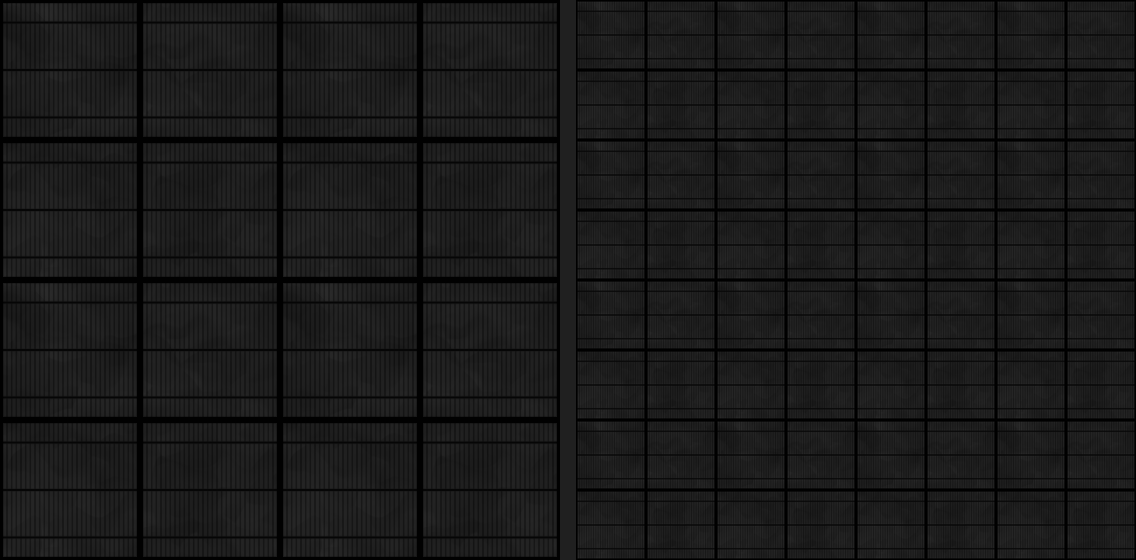
Left: one tile. Right: repeated 2 by 2.
A Shadertoy shader for this texture:

```glsl
// Draws a 4 by 4 grid of dark ribbed panels with black gaps, cross bars and faint angular smudges.

vec2 hash2(vec2 p) {
    vec3 q = fract(p.xyx * vec3(0.1031, 0.1030, 0.0973));
    q += dot(q, q.yzx + 33.33);
    return fract((q.xx + q.yz) * q.zy);
}

// Gradient noise that wraps after a whole number of units
float gradientNoise(vec2 p, float period) {
    vec2 cell = floor(p), f = p - cell;
    vec2 w = f * f * f * (f * (f * 6.0 - 15.0) + 10.0);
    vec4 corner;
    for (int i = 0; i < 4; i++) {
        vec2 o = vec2(i & 1, i >> 1);
        float angle = 6.2832 * hash2(mod(cell + o, period) + period).x;
        corner[i] = dot(vec2(cos(angle), sin(angle)), f - o);
    }
    return mix(mix(corner.x, corner.y, w.x), mix(corner.z, corner.w, w.x), w.y);
}

// Angular patches, each with its own tone and slanted shading, softly joined
float shards(vec2 p, float period) {
    vec2 cell = floor(p), f = p - cell;
    float sum = 0.0, total = 0.0;
    for (int y = -1; y <= 1; y++)
    for (int x = -1; x <= 1; x++) {
        vec2 o = vec2(x, y);
        vec2 id = mod(cell + o, period) + 3.0 * period;
        vec2 rnd = hash2(id);
        vec2 d = o + rnd - f;
        vec2 tilt = hash2(id + 41.0) - 0.5;
        float weight = exp(-45.0 * length(d)) + 1e-20;
        sum += weight * (rnd.x - 0.5 + 1.6 * dot(d, tilt));
        total += weight;
    }
    return sum / total;
}

// Wear that repeats every two panels
float wear(vec2 uv) {
    vec2 p = fract(uv * 2.0);
    vec2 warp = vec2(gradientNoise(p * 6.0, 6.0), gradientNoise(p * 7.0, 7.0));
    float smudge = 0.0, amp = 0.6;
    for (float n = 4.0; n < 40.0; n *= 2.0) {
        smudge += amp * gradientNoise(p * n + 0.3 * warp, n);
        amp *= 0.55;
    }
    float patches = 0.5 * shards(p * 5.0 + 0.4 * warp, 5.0) + 0.4 * shards(p * 11.0 + 0.6 * warp, 11.0);
    float bright = smoothstep(0.25, 0.6, shards(p * 8.0 + 0.3 * warp, 8.0));
    return smudge + patches + 0.6 * bright * smoothstep(-0.1, 0.4, smudge);
}

// Coverage of a line of the given half width at distance d
float line(float d, float halfWidth, float px) {
    return 1.0 - smoothstep(-0.5 * px, 0.5 * px, d - halfWidth);
}

void mainImage(out vec4 fragColor, in vec2 fragCoord) {
    vec2 uv = fragCoord / iResolution.xy;
    vec2 px = 4.0 / iResolution.xy;
    vec2 panel = fract(uv * 4.0);

    // Vertical ribs with dark grooves
    float groove = abs(fract(panel.x * 30.0) - 0.5);
    float rib = line(groove, 0.17, max(30.0 * px.x, 0.22));
    float tone = mix(0.130, 0.082, rib);

    // Smudges, slightly stronger on the raised ribs
    tone += 0.034 * wear(uv) * mix(1.0, 0.75, rib);

    // Three cross bars per panel
    float barDist = abs(panel.y - 0.5);
    barDist = min(barDist, abs(barDist - 0.339));
    tone = mix(tone, 0.072, 0.5 * line(barDist, 0.012, 0.012));
    tone = mix(tone, 0.022, line(barDist, 0.0065, px.y));

    // Black gaps around the panels, with a slight shade beside them
    vec2 edge = min(panel, 1.0 - panel);
    float shade = line(min(edge.x, edge.y), 0.028, 0.012);
    float gap = max(line(edge.x, 0.0225, px.x), line(edge.y, 0.0225, px.y));
    tone = mix(tone * (1.0 - 0.2 * shade), 0.002, gap);

    fragColor = vec4(vec3(tone), 1.0);
}
```
